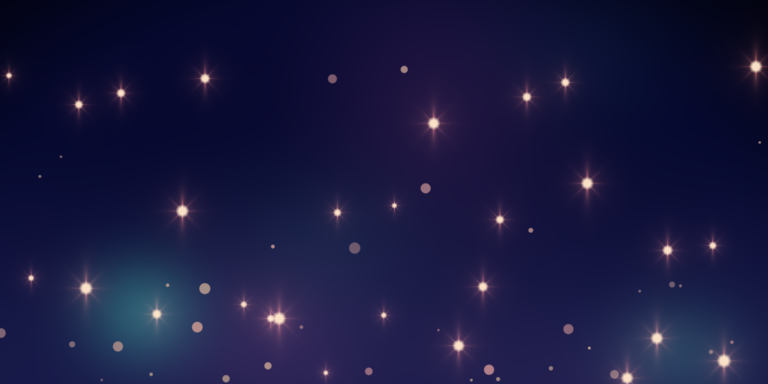
A Shadertoy shader for this background:

```glsl
const vec3 NIGHT_HIGH = vec3(0.02, 0.03, 0.18);
const vec3 NIGHT_LOW = vec3(0.09, 0.10, 0.28);
const vec3 TEAL = vec3(0.06, 0.27, 0.17);
const vec3 PLUM = vec3(0.10, 0.05, 0.07);
const vec3 CORE = vec3(1.00, 0.91, 0.80);
const vec3 EMBER = vec3(0.80, 0.42, 0.36);
const vec3 ROSE = vec3(0.72, 0.50, 0.54);
const vec3 SAND = vec3(0.76, 0.65, 0.57);
const float ASPECT = 2.0;
const int STAR_COUNT = 28;
const int DISC_COUNT = 34;

float hash(float n, float seed) {
    return fract(sin(n * 127.1 + seed * 311.7) * 43758.55);
}

vec3 screenBlend(vec3 base, vec3 light) {
    return 1.0 - (1.0 - base) * (1.0 - clamp(light, 0.0, 1.0));
}

float glow(vec2 p, vec2 center, vec2 size) {
    vec2 q = (p - center) / size;
    return exp(-dot(q, q));
}

float disc(float dist, float radius, float edge) {
    return 1.0 - smoothstep(radius - edge, radius + edge, dist);
}

// Even spread across the width, crowded towards the bottom
vec2 scatter(float i, float count, float seed, float crowding) {
    float x = (i + hash(i, seed)) / count;
    float y = pow(hash(i, seed + 1.0), crowding);
    return vec2(x * ASPECT, 0.01 + 0.84 * y);
}

vec3 nightSky(vec2 p) {
    vec3 color = mix(NIGHT_LOW, NIGHT_HIGH, smoothstep(0.0, 0.75, p.y));
    color += PLUM * 0.95 * glow(p, vec2(1.13, 0.73), vec2(0.32, 0.34));
    color += PLUM * 0.90 * glow(p, vec2(0.70, 0.12), vec2(0.30, 0.25));
    color += PLUM * 0.40 * glow(p, vec2(1.45, 0.00), vec2(0.40, 0.22));
    color += TEAL * 0.95 * glow(p, vec2(0.37, 0.19), vec2(0.15, 0.14));
    color += TEAL * 0.50 * glow(p, vec2(1.77, 0.08), vec2(0.17, 0.14));
    color += TEAL * 0.18 * glow(p, vec2(0.83, 0.37), vec2(0.25, 0.18));
    color += TEAL * 0.12 * glow(p, vec2(1.54, 0.87), vec2(0.25, 0.20));

    // Darkened upper corners
    float reach = length((p - vec2(0.95, 0.2)) * vec2(0.75, 1.0));
    return color * (1.0 - 0.7 * smoothstep(0.75, 1.2, reach));
}

// Eight spikes, the upright ones longest
float spikes(vec2 q, float radius) {
    float dist = length(q);
    float angle = atan(q.y, q.x + 1e-5);
    float diagonal = pow(abs(cos(4.0 * angle)), 10.0);
    float upright = pow(abs(sin(angle)), 40.0);
    return 0.55 * diagonal * exp(-dist / (radius * 1.3))
         + 0.55 * upright * exp(-dist / (radius * 2.0));
}

vec3 star(vec3 base, vec2 q, float radius, float edge) {
    float dist = length(q);
    float halo = 0.55 * exp(-dist / (radius * 1.2))
               + 0.13 * exp(-dist / (radius * 3.5));
    vec3 color = screenBlend(base, EMBER * (halo + spikes(q, radius)));
    return mix(color, CORE, 0.95 * disc(dist, radius, edge + radius * 0.25));
}

void mainImage(out vec4 fragColor, in vec2 fragCoord) {
    vec2 p = fragCoord / iResolution.xy * vec2(ASPECT, 1.0);
    float edge = 1.0 / iResolution.y;
    vec3 color = nightSky(p);

    // Flat soft discs
    for (int i = 0; i < DISC_COUNT; i++) {
        float n = float(i);
        vec2 center = scatter(n, float(DISC_COUNT), 3.0, 1.9);
        float radius = mix(0.003, 0.015, pow(hash(n, 5.0), 1.6));
        vec3 tint = mix(ROSE, SAND, hash(n, 6.0));
        float cover = disc(length(p - center), radius, edge);
        color = mix(color, tint, cover * mix(0.5, 0.95, hash(n, 7.0)));
    }

    // Bright stars
    for (int i = 0; i < STAR_COUNT; i++) {
        float n = float(i);
        vec2 center = scatter(n, float(STAR_COUNT), 11.0, 1.6);
        float radius = mix(0.005, 0.015, hash(n, 14.0));
        color = star(color, p - center, radius, edge);
    }

    fragColor = vec4(color, 1.0);
}
```
